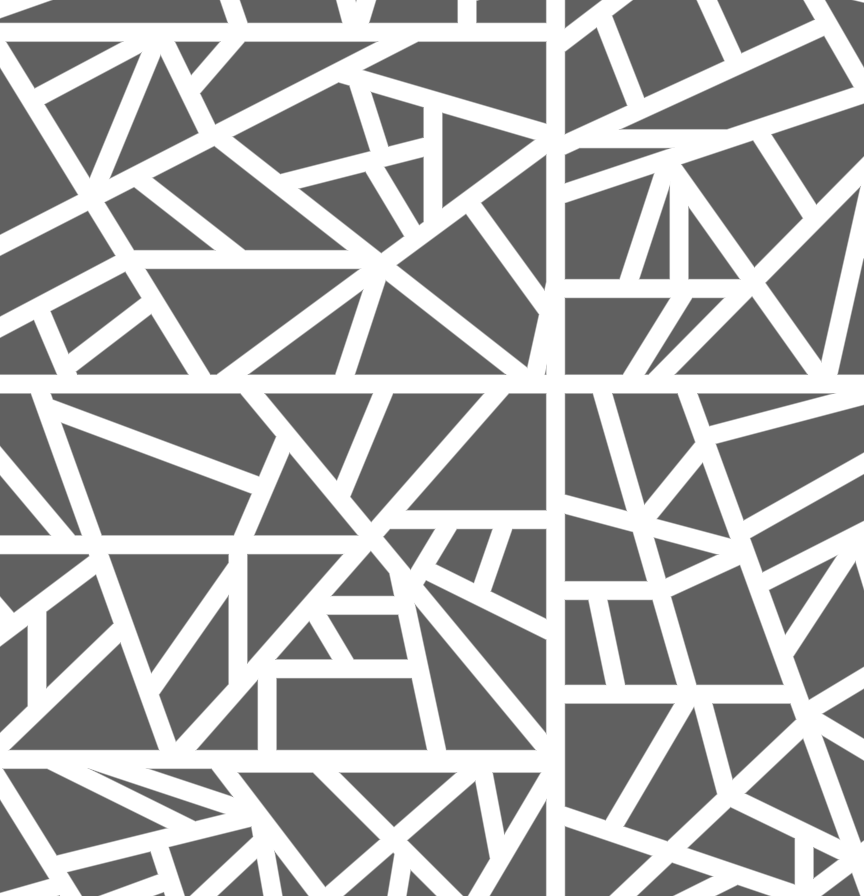
Reproduce this pattern procedurally as a Shadertoy shader.

```glsl
const int MAX_CORNERS = 12;

float hash(float n) {
    return fract(sin(n * 127.1 + 3.7) * 43758.5453);
}

vec2 rotate(vec2 v, float a) {
    return vec2(v.x * cos(a) - v.y * sin(a), v.x * sin(a) + v.y * cos(a));
}

// Pull nearly level or upright directions onto the axes
vec2 snapToAxis(vec2 dir) {
    if (abs(dir.y) < 0.22) return vec2(1.0, 0.0);
    if (abs(dir.x) < 0.14) return vec2(0.0, 1.0);
    return dir;
}

// Distance to the border of the shard around p, found by repeated random cuts
float shardDistance(vec2 p) {
    vec2 corner[MAX_CORNERS];
    corner[0] = vec2(-0.35, -0.25);
    corner[1] = vec2(1.2, -0.4);
    corner[2] = vec2(1.35, 1.25);
    corner[3] = vec2(-0.2, 1.4);
    int count = 4;

    float border = 1.0, seed = 0.42;
    bool crossing = false;
    vec2 pivot = vec2(0.0), crossDir = vec2(1.0, 0.0);

    for (int level = 0; level < 16; level++) {
        // Area and longest side of the current polygon
        float area = 0.0, longest = 0.0;
        int side = 0;
        for (int i = 0; i < count; i++) {
            vec2 a = corner[i], b = corner[(i + 1) % count];
            area += 0.5 * (a.x * b.y - a.y * b.x);
            if (distance(a, b) > longest) {
                longest = distance(a, b);
                side = i;
            }
        }
        if (area < mix(0.007, 0.026, hash(seed + 1.3))) break;

        // Cut from the longest side to the far one, or cross the previous cut
        vec2 dir = crossDir;
        if (crossing) {
            crossing = false;
        } else {
            int far = (side + count / 2) % count;
            vec2 from = mix(corner[side], corner[(side + 1) % count], mix(0.3, 0.7, hash(seed + 2.1)));
            vec2 to = mix(corner[far], corner[(far + 1) % count], min(1.0, 0.35 + hash(seed + 3.4)));
            pivot = mix(from, to, mix(0.4, 0.6, hash(seed + 4.6)));
            dir = snapToAxis(normalize(to - from));
            crossing = area > 0.04 && hash(seed + 5.2) < 0.6;
            crossDir = snapToAxis(rotate(dir, 1.571 + 1.1 * (hash(seed + 6.8) - 0.5)));
        }

        // Keep the part that holds p
        vec2 normal = vec2(-dir.y, dir.x);
        if (dot(p - pivot, normal) < 0.0) normal = -normal;
        border = min(border, dot(p - pivot, normal));
        seed = hash(seed + (normal.x + 2.0 * normal.y > 0.0 ? 0.37 : 1.91));

        vec2 kept[MAX_CORNERS];
        int keptCount = 0;
        for (int i = 0; i < count; i++) {
            vec2 a = corner[i], b = corner[(i + 1) % count];
            float da = dot(a - pivot, normal), db = dot(b - pivot, normal);
            bool insideA = da > 1e-4, insideB = db > 1e-4;
            if (insideA && keptCount < MAX_CORNERS) kept[keptCount++] = a;
            if (insideA != insideB && keptCount < MAX_CORNERS) kept[keptCount++] = mix(a, b, da / (da - db));
        }
        if (keptCount < 3) break;
        corner = kept;
        count = keptCount;
    }
    return border;
}

void mainImage(out vec4 fragColor, in vec2 fragCoord) {
    vec2 p = fragCoord / iResolution.y;
    float pixel = 1.0 / iResolution.y;

    // Grey shards parted by white bands of even width
    float shard = smoothstep(-pixel, pixel, shardDistance(p) - 0.0105);
    fragColor = vec4(mix(vec3(1.0), vec3(0.376), shard), 1.0);
}
```
